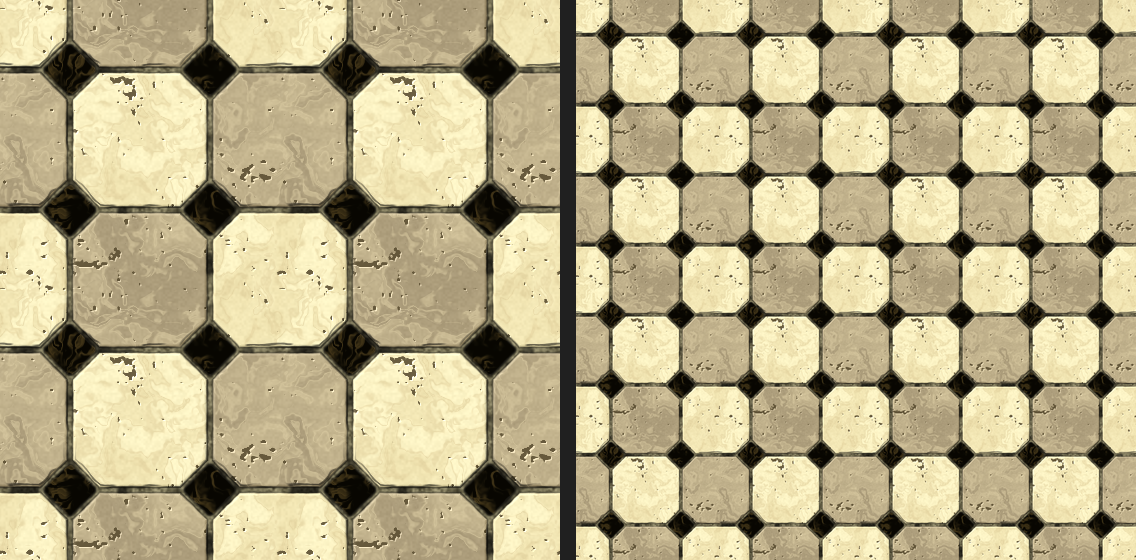
Left, the tile; right, the same tile 2 across and 2 down.
Write a Shadertoy shader that draws this texture.

```glsl
float hash(vec2 p) {
    vec3 h = fract(vec3(p.xyx) * 0.1031);
    h += dot(h, h.yzx + 33.33);
    return fract((h.x + h.y) * h.z);
}

// Value noise that wraps after one unit of q
float noise(vec2 q, float freq) {
    vec2 i = floor(q * freq), f = fract(q * freq);
    f = f * f * (3.0 - 2.0 * f);
    vec2 a = mod(i, freq) + freq * 3.0, b = mod(i + 1.0, freq) + freq * 3.0;
    return mix(mix(hash(a), hash(vec2(b.x, a.y)), f.x),
               mix(hash(vec2(a.x, b.y)), hash(b), f.x), f.y);
}

float fbm(vec2 q, float freq) {
    float sum = 0.0, amp = 0.53;
    for (int i = 0; i < 4; i++) {
        sum += amp * noise(q, freq);
        freq *= 2.0;
        amp *= 0.5;
    }
    return sum;
}

// Eroded holes: more density lowers the threshold
float pits(vec2 q, float density) {
    float grain = 0.45 * noise(q, 38.0) + 0.35 * noise(q, 71.0) + 0.2 * noise(q, 120.0);
    return smoothstep(0.0, 0.06, grain - 0.78 + 0.23 * density);
}

void mainImage(out vec4 fragColor, in vec2 fragCoord) {
    vec2 uv = fragCoord / iResolution.xy;
    float px = 4.0 / iResolution.y;

    // Four by four tiles; wear and veins recur every second tile
    vec2 id = floor(uv * 4.0 + 0.5);
    vec2 local = uv * 4.0 - id;
    vec2 odd = mod(id, 2.0);
    vec2 q = uv * 2.0;
    float isTan = mod(odd.x + odd.y, 2.0);

    // Octagon and rounded diamond distances with chipped outlines
    vec2 side = abs(local);
    float chip = 0.010 * (fbm(q, 32.0) - 0.5);
    float straight = max(side.x, side.y) - 0.478;
    float corner = (side.x + side.y - 0.765) * 0.7071;
    float octagon = max(straight, corner) + chip;
    vec2 v = 0.5 - side;
    vec2 turned = abs(vec2(v.x + v.y, v.x - v.y)) * 0.7071;
    vec2 over = turned - 0.108;
    float diamond = length(max(over, 0.0)) + min(max(over.x, over.y), 0.0) - 0.03 + chip;

    // Swirling marble veins
    vec2 warp = vec2(fbm(q, 7.0), fbm(q + 0.37, 7.0)) - 0.5;
    float marble = fbm(q + 0.28 * warp, 9.0);
    float bands = 1.0 - abs(2.0 * fract(marble * 5.0) - 1.0);
    float vein = smoothstep(0.45, 1.0, bands);
    float cloud = smoothstep(0.3, 0.7, marble);

    // Wear gathers in one patch per tile and around one joint
    vec2 patchPos = mix(mix(vec2(0.13, 0.08), vec2(-0.3, 0.16), odd.x),
                        mix(vec2(-0.12, -0.28), vec2(-0.05, 0.41), odd.x), odd.y);
    vec2 e = (local - patchPos) / mix(vec2(0.32, 0.13), vec2(0.17, 0.13), odd.x);
    vec2 joint = (fract(q - vec2(-0.2, 0.27) + 0.5) - 0.5) / 0.09;
    float density = 0.75 * exp(-dot(e, e)) + 0.6 * exp(-dot(joint, joint))
                  + 0.5 * (fbm(q, 5.0) - 0.45);
    float pit = pits(q, density);
    float glint = max(pits(q + vec2(-0.004, 0.004), density) - pit, 0.0);

    // Tile stone
    vec3 cream = mix(vec3(0.94, 0.89, 0.69), vec3(1.0, 0.97, 0.79), cloud);
    cream = mix(cream, vec3(0.88, 0.81, 0.61), 0.5 * vein);
    vec3 tan_ = mix(vec3(0.66, 0.60, 0.47), vec3(0.77, 0.71, 0.56), cloud);
    tan_ = mix(tan_, vec3(0.84, 0.78, 0.62), 0.65 * vein);
    vec3 stone = mix(cream, tan_, isTan);
    stone += 0.04 * (noise(q, 128.0) - 0.5);
    stone = mix(stone, vec3(0.36, 0.31, 0.20), 0.9 * pit);
    stone += 0.22 * glint;

    // Bevel lit from the upper left, with a flaked lower edge
    vec2 axis = corner > straight ? vec2(0.7071) : vec2(step(side.y, side.x), step(side.x, side.y));
    float lit = dot(axis * sign(local), vec2(-0.7, 0.7));
    stone += 0.13 * lit * smoothstep(-0.024, -0.008, octagon);
    float flake = abs(octagon + 0.004 + 0.03 * noise(q, 24.0));
    stone *= 1.0 - 0.55 * (1.0 - smoothstep(0.002, 0.004 + px, flake))
           * smoothstep(0.1, 0.5, -local.y) * smoothstep(0.4, 0.6, noise(q, 13.0));

    // Gritty grout, darkened along its borders
    float grit = 0.6 * noise(q, 90.0) + 0.4 * noise(q, 128.0);
    vec3 grout = mix(vec3(0.25, 0.23, 0.15), vec3(0.72, 0.69, 0.54), grit);
    grout *= 1.0 - 0.65 * smoothstep(0.5, 0.75, fbm(q, 16.0) + 0.15 * density);
    grout *= mix(0.6, 1.0, smoothstep(0.0, 0.016, min(octagon, diamond)));

    // Dark diamond with ochre veins
    vec3 onyx = mix(vec3(0.03, 0.025, 0.005), vec3(0.25, 0.20, 0.09),
                    smoothstep(0.35, 1.0, bands) * smoothstep(0.35, 0.65, fbm(q, 14.0)));
    onyx += 0.06 * smoothstep(-0.014, -0.004, diamond);

    vec3 color = mix(stone, grout, smoothstep(-px, px, octagon));
    float seam = 1.0 - smoothstep(0.002, 0.005 + px, abs(octagon));
    color *= 1.0 - seam * mix(0.65, 0.15, smoothstep(-0.5, 0.5, lit)) * noise(q, 20.0);
    color = mix(onyx, color, smoothstep(-px, px, diamond));
    fragColor = vec4(clamp(color, 0.0, 1.0), 1.0);
}
```
